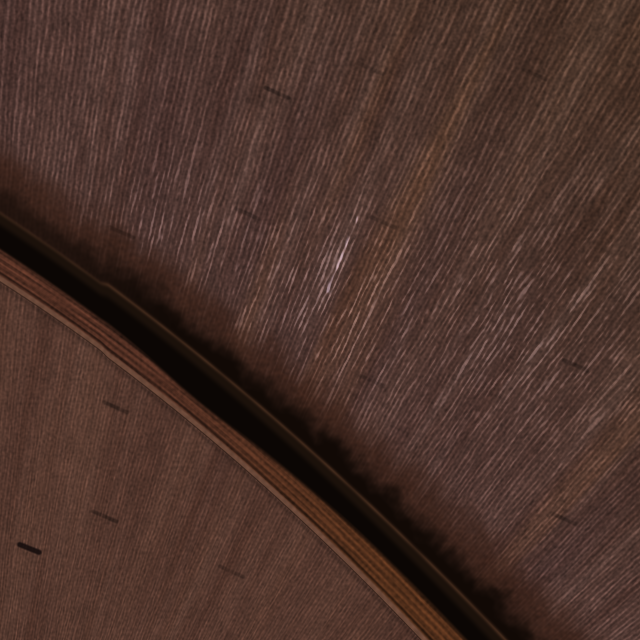
This texture is drawn by a WebGL 2 fragment shader. Its source:

```glsl
#version 300 es
precision highp float;
// Dark ribbed wood with fanned grain, crossed by a curved raised moulding and its shadow.
uniform vec2 u_resolution;
out vec4 fragColor;

vec2 hash2(vec2 p) {
  vec3 q = fract(p.xyx * vec3(0.1031, 0.1030, 0.0973));
  q += dot(q, q.yzx + 33.33);
  return fract((q.xx + q.yz) * q.zy);
}

float corner(vec2 cell, vec2 f, vec2 o) {
  return dot(hash2(cell + o) * 2.0 - 1.0, f - o);
}

// Gradient noise, roughly -0.7 to 0.7
float noise(vec2 p) {
  vec2 i = floor(p), f = p - i;
  vec2 w = f * f * f * (f * (f * 6.0 - 15.0) + 10.0);
  return mix(mix(corner(i, f, vec2(0, 0)), corner(i, f, vec2(1, 0)), w.x),
             mix(corner(i, f, vec2(0, 1)), corner(i, f, vec2(1, 1)), w.x), w.y);
}

float segment(vec2 p, vec2 a, vec2 b) {
  vec2 d = b - a;
  return length(p - a - d * clamp(dot(p - a, d) / dot(d, d), 0.0, 1.0));
}

float glow(vec2 p, vec2 centre, float radius) {
  vec2 d = (p - centre) / radius;
  return exp(-dot(d, d));
}

// Short faint nicks scattered over a jittered grid
float nicks(vec2 p) {
  float ink = 0.0;
  vec2 home = floor(p * 4.0);
  for (int k = 0; k < 9; k++) {
    vec2 cell = home + vec2(k % 3 - 1, k / 3 - 1);
    vec2 rnd = hash2(cell + 17.0);
    vec2 c = (cell + 0.2 + 0.6 * rnd) / 4.0;
    float d = segment(p, c - vec2(0.018, -0.008), c + vec2(0.018, -0.008));
    ink += (1.0 - smoothstep(0.001, 0.005, d)) * step(0.3, rnd.y) * (0.15 + 0.25 * rnd.x);
  }
  return ink * (0.8 + 0.8 * noise(p * 60.0));
}

// Board: rays spread from a point below the lower left corner
vec3 wood(vec2 p, float below) {
  vec2 ray = p - vec2(-0.12, -0.9);
  float angle = atan(ray.x, ray.y), reach = length(ray);
  float broad = noise(vec2(angle * 24.0, reach * 2.0));
  float streak = noise(vec2(angle * 75.0 + 9.0, reach * 4.0));
  float fine = noise(vec2(angle * 210.0, reach * 20.0 + 4.0));

  vec3 c = mix(vec3(0.308, 0.214, 0.192), vec3(0.285, 0.2, 0.157), smoothstep(0.5, 1.1, p.x * 0.6 + p.y * 0.5));
  c = mix(c, vec3(0.325, 0.217, 0.178), below);
  c += vec3(0.05, 0.042, 0.032) * broad + vec3(0.05, 0.047, 0.047) * streak * (1.0 - 0.4 * below);
  c += vec3(0.03, 0.014, -0.006) * smoothstep(0.1, 0.5, noise(vec2(angle * 30.0 + 4.0, reach))) * (1.0 - below);

  // Ribs, broken up along their length, with speckled grain
  float wobble = 0.8 * noise(vec2(angle * 60.0, reach * 9.0));
  float rib = sin(6.2832 * (angle * 205.0 + wobble));
  float grain = noise(vec2(angle * 400.0, reach * 95.0));
  c *= 1.0 + rib * (0.16 - 0.07 * below) * (0.8 + fine) + 0.24 * fine * (1.0 - 0.4 * below);
  c *= 1.0 + 0.3 * grain * (1.0 - 0.3 * below) + 0.22 * noise(p * 210.0) + 0.08 * noise(p * 35.0);

  // Pale worn threads along the ribs
  float worn = glow(p, vec2(0.50, 0.53), 0.14) + 0.8 * glow(p, vec2(0.82, 0.50), 0.17)
             + 0.6 * glow(p, vec2(0.25, 0.65), 0.10);
  float thread = smoothstep(0.12, 0.6, fine + 0.35 * streak + 0.25 * rib + 0.35 * grain);
  c += vec3(0.13, 0.125, 0.135) * (0.12 + worn) * thread * (1.0 - below);
  float scratch = 1.0 - smoothstep(0.001, 0.007, segment(p, vec2(0.512, 0.545), vec2(0.560, 0.658)));
  c += vec3(0.30, 0.29, 0.34) * scratch * smoothstep(-0.1, 0.35, noise(p * vec2(110.0, 38.0)) + 0.15 * rib);

  c *= 1.0 - nicks(p);
  float notch = segment(p, vec2(0.031, 0.149), vec2(0.061, 0.137));
  return mix(c, vec3(0.07, 0.04, 0.04), 0.85 * (1.0 - smoothstep(0.002, 0.006, notch)));
}

void main() {
  vec2 p = gl_FragCoord.xy / u_resolution;
  float x = p.x, px = 1.0 / u_resolution.y;

  // Moulding coordinate: 0 on the upper ridge, 1 on the lower edge
  float joint = smoothstep(0.155, 0.171, x);
  float ridge = 0.674 - 0.656 * x - 0.247 * x * x - 0.006 * (1.0 - joint);
  float rim = 0.557 - 0.634 * x - 0.322 * x * x + 0.003 * (1.0 - joint);
  float width = ridge - rim;
  float t = (ridge - p.y) / width, aa = 1.5 * px / width;

  float below = smoothstep(1.0 - aa, 1.0 + aa, t);
  vec3 c = wood(p, below);

  // Red-brown falloff, then the deep shadow along the ridge
  float soft = t + 0.22 * noise(p * 22.0) + 0.14 * noise(p * 70.0);
  float above = 1.0 - below;
  c = mix(c, vec3(0.215, 0.122, 0.088) * (1.0 + 0.3 * noise(p * 150.0)), 0.8 * smoothstep(-1.2, -0.55, soft) * above);
  float depth = mix(0.6, 1.0, smoothstep(0.05, 0.3, x));
  c = mix(c, vec3(0.065, 0.035, 0.02), smoothstep(-0.6, -0.12, soft) * above * depth);

  // Black groove with a narrow ridge line and a dim step beneath it
  float groove = smoothstep(-aa, aa, t) * above;
  c = mix(c, mix(vec3(0.105, 0.065, 0.04), vec3(0.045, 0.025, 0.015), smoothstep(0.12, 0.24, t)), groove);
  float line = exp(-pow((t - 0.01) / 0.032, 2.0));
  c += vec3(0.17, 0.11, 0.075) * line * (0.75 + 0.5 * noise(vec2(x * 30.0, 2.0))) * mix(0.6, 1.0, joint);

  // Lit face with lengthwise grooves and a pale lower lip
  float start = 0.52 + 0.1 * glow(vec2(x, 0.0), vec2(0.31, 0.0), 0.09) - 0.07 * smoothstep(0.4, 0.6, x);
  float face = smoothstep(start - 0.03, start + 0.07, t) * above;
  vec3 faceColor = mix(vec3(0.33, 0.19, 0.14), vec3(0.34, 0.195, 0.11), smoothstep(0.2, 0.65, x));
  faceColor *= 0.93 + 0.15 * sin(t * 62.0) + 0.35 * noise(vec2(x * 14.0, t * 25.0)) + 0.25 * noise(p * 170.0);
  faceColor *= 1.0 - 0.35 * exp(-pow((t - 0.87) / 0.025, 2.0));
  faceColor = mix(faceColor, vec3(0.41, 0.28, 0.22) * (1.0 + 0.2 * noise(p * 120.0)), smoothstep(0.89, 0.94, t));
  c = mix(c, faceColor, face);

  // Thin contact shade under the lip
  c *= 1.0 - 0.18 * exp(-pow((t - 1.05) / 0.04, 2.0));
  fragColor = vec4(clamp(c, 0.0, 1.0), 1.0);
}
```
